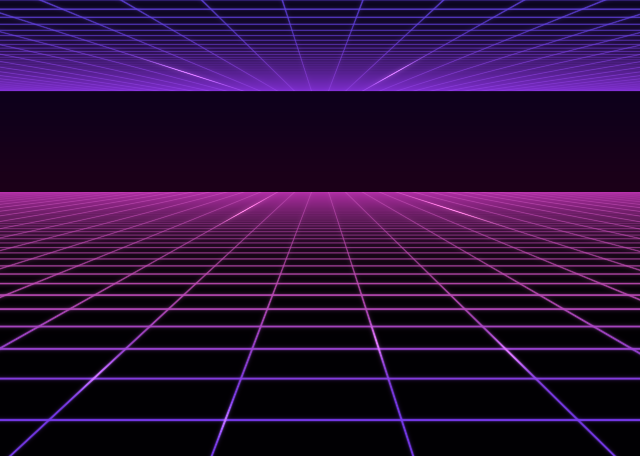
A Shadertoy shader for this background:

```glsl
// Two neon grids, a floor and a ceiling, recede towards a dark central band.
// Each grid is one perspective plane with reciprocal row spacing; the ceiling
// is the floor turned half a revolution, with cooler colours.

// Layout, in canvas heights
const float FLOOR_EDGE = 0.579;
const float CEILING_EDGE = 0.800;
const float VANISH_OFFSET = 0.0531;  // vanishing point beyond the visible edge
const float LANE_SLOPE = 0.699;      // growth of lane spacing with distance
const float LANE_SKEW = 0.0286;      // sideways drift of the lane centre
const float ROW_SCALE = 2.818;
const float ROW_PHASE = 0.094;
const float GLOW_REACH = 0.080;
const float THIN_LINE = 0.0012;
const float WIDE_LINE = 0.0025;
const float HALO_WIDTH = 0.0065;
const float HALO_STRENGTH = 0.15;

// Colours
const vec3 BAND_TOP = vec3(0.055, 0.000, 0.105);
const vec3 BAND_BOTTOM = vec3(0.105, 0.000, 0.095);
const vec3 FLOOR_BASE = vec3(0.005, 0.000, 0.010);
const vec3 FLOOR_GLOW = vec3(0.65, 0.17, 0.61);
const vec3 FLOOR_FAR = vec3(0.76, 0.30, 0.71);
const vec3 FLOOR_NEAR = vec3(0.48, 0.23, 0.95);
const vec3 CEILING_BASE = vec3(0.025, 0.012, 0.085);
const vec3 CEILING_GLOW = vec3(0.47, 0.17, 0.77);
const vec3 CEILING_FAR = vec3(0.56, 0.25, 0.88);
const vec3 CEILING_NEAR = vec3(0.39, 0.26, 0.90);
const vec3 GLINT_COLOR = vec3(0.42, 0.30, 0.34);

float bell(float offset, float width) {
    float t = offset / width;
    return exp(-t * t);
}

// Bright core with a faint halo, faded out where lines crowd together
float neonLine(float offset, float width, float spacing, float pixel) {
    float core = bell(offset, max(width, 0.58 * pixel));
    float halo = HALO_STRENGTH * bell(offset, HALO_WIDTH);
    float crowding = smoothstep(0.8 * pixel, 3.5 * pixel, spacing);
    float haloRoom = smoothstep(HALO_WIDTH, 4.0 * HALO_WIDTH, spacing);
    return crowding * min(core + halo * haloRoom, 1.0);
}

// Highlights strung along selected lanes
float glint(float lane, float dist) {
    float middle = 0.403 + 0.106 * sin(1.95 * (lane + 1.5));
    float nearSpark = step(abs(lane), 2.0) * bell(dist - middle, 0.035);
    float everySeventh = step(mod(lane + 2.75, 7.0), 0.5);
    float farStreak = everySeventh * step(abs(lane), 5.0) * bell(dist - 0.040, 0.024);
    return 0.75 * nearSpark + farStreak;
}

// x: line coverage, y: highlight; dist runs from the far edge to the viewer
vec2 perspectiveGrid(float x, float dist, float pixel) {
    float depth = dist + VANISH_OFFSET;
    float width = mix(THIN_LINE, WIDE_LINE, smoothstep(0.0, 0.4, dist));

    // Rows, evenly spaced in reciprocal depth
    float row = ROW_SCALE / depth - ROW_PHASE;
    float rowSpacing = depth * depth / ROW_SCALE;
    float rowOffset = abs(row - round(row)) * rowSpacing;
    float rows = neonLine(rowOffset, width, rowSpacing, pixel);
    rows *= mix(0.50, 0.95, smoothstep(0.06, 0.24, dist));

    // Lanes, measured at right angles to their slanted course
    float u = (x + LANE_SKEW * dist) / (LANE_SLOPE * depth);
    float lane = floor(u) + 0.5;
    float slant = inversesqrt(1.0 + pow(LANE_SLOPE * lane, 2.0));
    float laneSpacing = LANE_SLOPE * depth * slant;
    float laneOffset = abs(u - lane) * laneSpacing;
    float lanes = neonLine(laneOffset, width, laneSpacing, pixel);
    float sparkle = lanes * glint(lane, dist);
    lanes *= mix(0.55, 0.92, smoothstep(0.04, 0.30, dist));

    return vec2(1.0 - (1.0 - rows) * (1.0 - lanes), sparkle);
}

vec3 neonPlane(float x, float dist, float pixel, vec3 base, vec3 glow,
               vec3 farLine, vec3 nearLine, vec2 colorRange) {
    dist = max(dist, 0.0);
    vec2 grid = perspectiveGrid(x, dist, pixel);
    vec3 color = mix(base, glow, exp(-pow(dist / GLOW_REACH, 1.4)));
    vec3 lineColor = mix(farLine, nearLine, smoothstep(colorRange.x, colorRange.y, dist));
    color = mix(color, lineColor, grid.x);
    color += glow * 0.15 * exp(-dist / 0.003);  // crisp far rim
    return color + GLINT_COLOR * grid.y;
}

void mainImage(out vec4 fragColor, in vec2 fragCoord) {
    float pixel = 1.0 / iResolution.y;
    float x = (fragCoord.x - 0.5 * iResolution.x) * pixel;
    float y = fragCoord.y * pixel;
    float floorDist = FLOOR_EDGE - y;
    float ceilingDist = y - CEILING_EDGE;

    // Dark band between the planes
    vec3 color = mix(BAND_BOTTOM, BAND_TOP, smoothstep(FLOOR_EDGE, CEILING_EDGE, y));

    vec3 ground = neonPlane(x, floorDist, pixel, FLOOR_BASE, FLOOR_GLOW,
                            FLOOR_FAR, FLOOR_NEAR, vec2(0.18, 0.50));
    vec3 ceiling = neonPlane(-x, ceilingDist, pixel, CEILING_BASE, CEILING_GLOW,
                             CEILING_FAR, CEILING_NEAR, vec2(0.02, 0.16));
    color = mix(color, ground, smoothstep(-0.5 * pixel, 0.5 * pixel, floorDist));
    color = mix(color, ceiling, smoothstep(-0.5 * pixel, 0.5 * pixel, ceilingDist));

    fragColor = vec4(clamp(color, 0.0, 1.0), 1.0);
}
```
